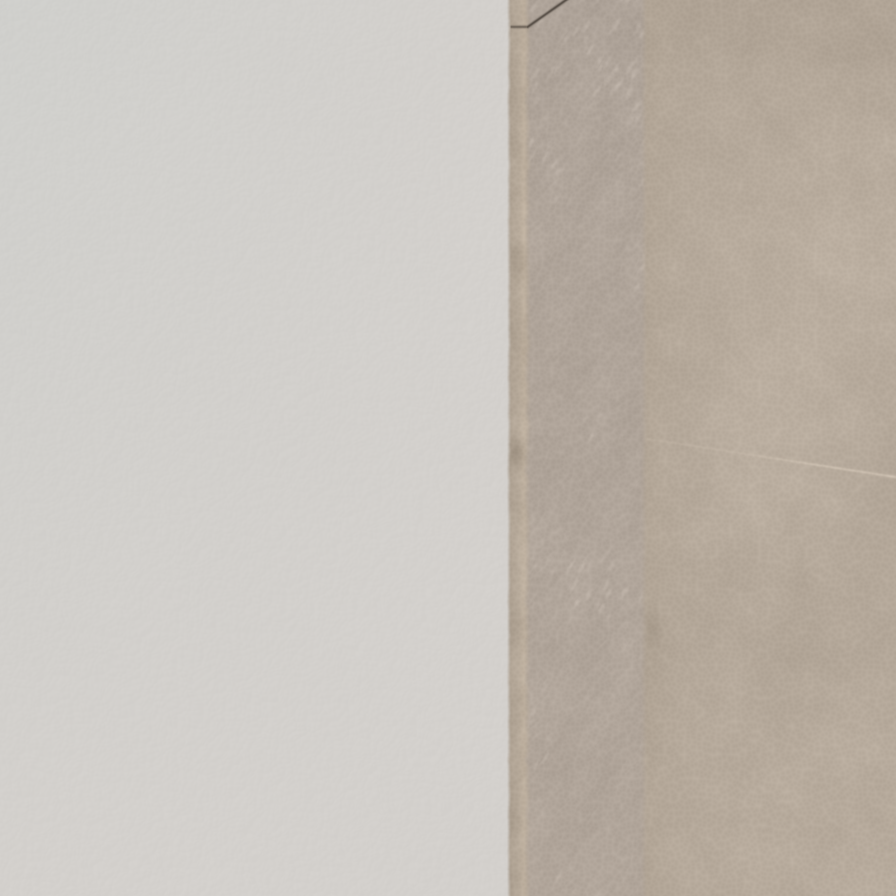
This texture is drawn by a WebGL 1 fragment shader. Its source:

```glsl
precision highp float;
// Pale plaster board beside a strip of fibrous tape and mottled tan paper.
uniform vec2 u_resolution;

// Vertical boundaries and softness
const float BOARD_EDGE = 0.568;
const float TAPE_LEFT = 0.589;
const float TAPE_RIGHT = 0.719;
const float EDGE_SOFT = 0.0028;
const float LINE_WIDTH = 0.0017;
// Colours
const vec3 BOARD = vec3(0.828, 0.816, 0.801);
const vec3 RIM = vec3(0.708, 0.658, 0.598);
const vec3 TAPE = vec3(0.690, 0.646, 0.604);
const vec3 PAPER = vec3(0.706, 0.658, 0.602);
const vec3 CRACK = vec3(0.27, 0.24, 0.21);
const vec3 SCRATCH = vec3(0.81, 0.76, 0.70);
// Texture strengths
const float BOARD_RELIEF = 0.013;
const float FIBRE_RELIEF = 0.024;
const float MOTTLE = 0.018;
const float GRAIN = 0.034;
// Tape fibres lean steeply towards the upper right
const vec2 FIBRE_DIR = vec2(0.53, 0.85);

vec2 hash2(vec2 p) {
  p = vec2(dot(p, vec2(127.1, 311.7)), dot(p, vec2(269.5, 183.3)));
  return fract(sin(p) * 43758.55);
}

// Distance to the nearest scattered point, roughly 0 to 1
float cellular(vec2 p) {
  vec2 cell = floor(p), f = fract(p);
  float nearest = 2.0;
  for (int j = -1; j <= 1; j++) {
    for (int i = -1; i <= 1; i++) {
      vec2 o = vec2(float(i), float(j));
      vec2 d = o + hash2(cell + o) - f;
      nearest = min(nearest, dot(d, d));
    }
  }
  return sqrt(nearest);
}

// Rotated, warped sine octaves, roughly -1 to 1
float waves(vec2 p) {
  float sum = 0.0, amp = 0.5;
  for (int i = 0; i < 5; i++) {
    p = mat2(0.74, 0.67, -0.67, 0.74) * p + vec2(1.7, 4.1);
    sum += amp * sin(p.x + 1.4 * sin(p.y * 0.8)) * cos(p.y + sin(p.x * 0.6));
    p *= 1.85;
    amp *= 0.62;
  }
  return sum;
}

// Soft line from a to b, 1 at its centre
float stroke(vec2 p, vec2 a, vec2 b) {
  vec2 ab = b - a;
  vec2 d = p - a - ab * clamp(dot(p - a, ab) / dot(ab, ab), 0.0, 1.0);
  return exp(-dot(d, d) / (LINE_WIDTH * LINE_WIDTH));
}

float blob(vec2 p, vec2 centre, vec2 size) {
  vec2 d = (p - centre) / size;
  return exp(-dot(d, d));
}

vec3 boardColor(vec2 p) {
  vec3 c = BOARD + vec3(-0.014, -0.002, 0.0) * (1.0 - p.x / BOARD_EDGE) * p.y;
  vec2 q = p + 0.005 * vec2(waves(p * 45.0), waves(p.yx * 49.0 + 5.0));
  float bumps = cellular(q * 75.0) - cellular((q + vec2(0.002, -0.002)) * 75.0);
  float pits = cellular(q * 160.0) - cellular((q + vec2(0.0015, -0.0015)) * 160.0);
  return c + BOARD_RELIEF * (0.8 * bumps + pits) + 0.002 * waves(p * 9.0);
}

vec3 tapeColor(vec2 p) {
  vec2 q = vec2(dot(p, vec2(FIBRE_DIR.y, -FIBRE_DIR.x)), dot(p, FIBRE_DIR));
  vec2 fibre = q * vec2(105.0, 42.0) + 1.1 * waves(p * 35.0);
  float relief = cellular(fibre) - cellular(fibre + vec2(0.22, -0.08));
  // Sparse pale wisps
  float wisp = 1.0 - smoothstep(0.0, 0.35, cellular(q * vec2(85.0, 26.0) + 0.5 * waves(p * 22.0)));
  wisp *= smoothstep(-0.1, 0.4, waves(p * 14.0 + 3.0));
  vec3 c = TAPE + FIBRE_RELIEF * relief + 0.045 * wisp;
  c += MOTTLE * (0.9 * waves(q * vec2(50.0, 30.0)) + 0.5 * waves(p * 110.0));
  return c - vec3(0.010, 0.008, 0.005) * (p.y - 0.5);
}

vec3 paperColor(vec2 p) {
  vec3 c = PAPER + MOTTLE * (0.55 * waves(p * 18.0) + 0.85 * waves(p * 46.0 + 2.0));
  c += 0.026 * blob(p, vec2(0.93, 0.71), vec2(0.14, 0.18));
  c += 0.024 * blob(p, vec2(0.86, 0.48), vec2(0.09, 0.09));
  c += 0.014 * blob(p, vec2(0.92, 0.05), vec2(0.2, 0.15));
  c -= 0.016 * blob(p, vec2(0.96, 1.0), vec2(0.25, 0.12));
  c -= 0.030 * blob(p, vec2(0.729, 0.297), vec2(0.010, 0.022));
  c -= vec3(0.012, 0.014, 0.018) * exp(-max(p.x - TAPE_RIGHT, 0.0) / 0.025);
  // Pale scratch, brighter to the right
  float strength = mix(0.22, 0.75, smoothstep(0.80, 0.93, p.x));
  return mix(c, SCRATCH, strength * stroke(p, vec2(0.723, 0.510), vec2(1.01, 0.466)));
}

vec3 rimColor(vec2 p) {
  vec3 c = RIM + 0.030 * waves(vec2(p.x * 40.0, p.y * 45.0));
  c += vec3(0.032, 0.028, 0.022) * blob(p, vec2(0.585, p.y), vec2(0.005, 1.0));
  c -= 0.07 * blob(p, vec2(0.577, 0.497), vec2(0.009, 0.016));
  c -= 0.04 * blob(p, vec2(0.579, 0.710), vec2(0.010, 0.020));
  return c - 0.04 * exp(-max(p.x - BOARD_EDGE, 0.0) / 0.005);
}

void main() {
  vec2 p = gl_FragCoord.xy / u_resolution;
  float wobble = 0.0008 * waves(vec2(3.0, p.y * 90.0));
  // Layers from left to right
  vec3 c = mix(rimColor(p), tapeColor(p), smoothstep(-0.004, 0.004, p.x - TAPE_LEFT - 3.0 * wobble));
  c = mix(c, paperColor(p), smoothstep(-0.004, 0.004, p.x - TAPE_RIGHT - wobble));
  // Fine grain on tape and paper, then a bent dark crack
  c += GRAIN * (cellular(p * 190.0) - 0.48);
  vec2 bend = vec2(0.589, 0.970);
  float crack = max(0.75 * stroke(p, vec2(0.571, 0.970), bend), stroke(p, bend, vec2(0.636, 1.003)));
  c = mix(c, CRACK, 0.8 * crack);
  c = mix(boardColor(p), c, smoothstep(-EDGE_SOFT, EDGE_SOFT, p.x - BOARD_EDGE - wobble));
  gl_FragColor = vec4(c, 1.0);
}
```
